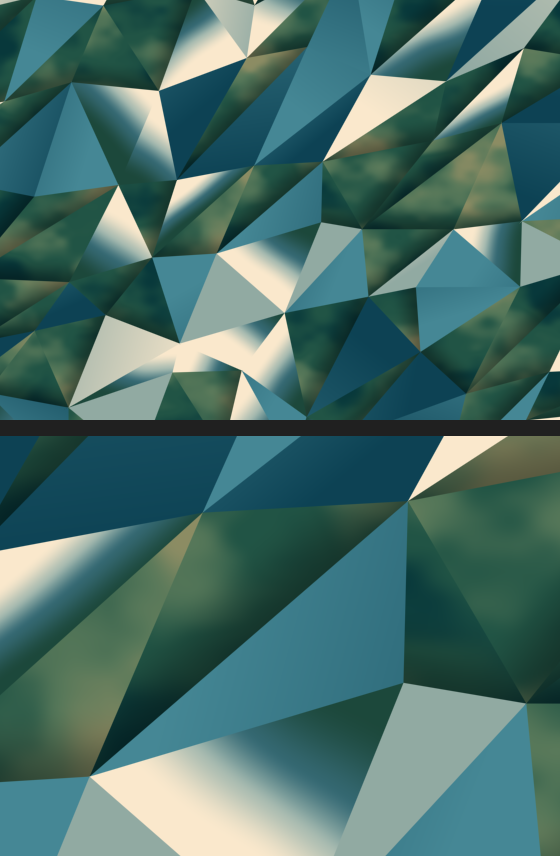
Top, the full canvas; bottom, a detail of the centre.
This background is drawn by a WebGL 2 fragment shader. Its source:

```glsl
#version 300 es
precision highp float;
// Faceted metallic relief: irregular triangles in teal, moss green and cream.

uniform vec2 u_resolution;
out vec4 fragColor;

const vec3 DEEP_TEAL = vec3(0.03, 0.22, 0.23);
const vec3 NIGHT_BLUE = vec3(0.05, 0.26, 0.33);
const vec3 STEEL = vec3(0.25, 0.49, 0.54);
const vec3 FOREST = vec3(0.13, 0.33, 0.27);
const vec3 MOSS = vec3(0.34, 0.47, 0.35);
const vec3 BRONZE = vec3(0.60, 0.57, 0.40);
const vec3 SILVER = vec3(0.60, 0.70, 0.67);
const vec3 CREAM = vec3(0.98, 0.91, 0.80);

// Columns are the two steps of the slanted lattice, in canvas heights.
const mat2 LATTICE = mat2(0.19, 0.02, 0.09, 0.20);
const float JITTER = 0.37;

float hash(vec2 p) {
    vec3 q = fract(vec3(p.xyx) * vec3(0.1031, 0.1030, 0.0973));
    q += dot(q, q.yzx + 33.33);
    return fract((q.x + q.y) * q.z);
}

float noise(vec2 p) {
    vec2 i = floor(p), f = fract(p);
    f = f * f * (3.0 - 2.0 * f);
    return mix(mix(hash(i), hash(i + vec2(1, 0)), f.x),
               mix(hash(i + vec2(0, 1)), hash(i + vec2(1, 1)), f.x), f.y);
}

float cloud(vec2 p) {
    return 0.6 * noise(p) + 0.28 * noise(p * 2.1 + 7.3) + 0.12 * noise(p * 4.3 + 2.9);
}

float cross2(vec2 a, vec2 b) { return a.x * b.y - a.y * b.x; }

// Signed distance to the line a-b, positive on its left.
float sideDistance(vec2 p, vec2 a, vec2 b) {
    return cross2(b - a, p - a) / length(b - a);
}

vec2 meshVertex(vec2 cell) {
    vec2 offset = vec2(hash(cell + 41.7), hash(cell + 93.2)) * 2.0 - 1.0;
    return LATTICE * (cell + JITTER * offset);
}

// Gradient position from 0 to 1 across a triangle.
float sweep(vec2 p, vec2 a, vec2 b, vec2 c, vec2 dir) {
    vec3 ends = vec3(dot(a, dir), dot(b, dir), dot(c, dir));
    float low = min(ends.x, min(ends.y, ends.z));
    float high = max(ends.x, max(ends.y, ends.z));
    return clamp((dot(p, dir) - low) / (high - low), 0.0, 1.0);
}

vec3 mossyMetal(vec2 p, float g, float tone, float crease) {
    float patches = cloud(p * vec2(8.0, 11.0) + tone * 31.0);
    float light = patches + 0.45 * (g - 0.5) + 0.35 * (tone - 0.5);
    vec3 color = mix(DEEP_TEAL, FOREST, smoothstep(0.05, 0.4, light));
    color = mix(color, MOSS, smoothstep(0.42, 0.75, light));
    color = mix(color, BRONZE, 0.8 * smoothstep(0.7, 1.0, light));
    return color * mix(0.62, 1.0, smoothstep(-0.01, 0.06, crease));
}

vec3 blueMetal(float g, float tone) {
    float light = smoothstep(0.2, 0.75, tone) + 0.45 * (g - 0.5);
    return mix(NIGHT_BLUE, STEEL * 1.08, clamp(light, 0.0, 1.0));
}

vec3 paleMetal(float g, float tone) {
    return mix(SILVER * 0.95, CREAM, clamp(tone * 1.8 - 0.4 + 0.5 * (g - 0.5), 0.0, 1.0));
}

vec3 glossyMetal(vec2 p, float g, float tone) {
    float x = g + 0.12 * (noise(p * 9.0) - 0.5) + 0.25 * (tone - 0.5);
    vec3 color = mix(FOREST * 0.85, STEEL * 0.85, smoothstep(0.1, 0.42, x));
    color = mix(color, SILVER, smoothstep(0.36, 0.56, x));
    return mix(color, CREAM, smoothstep(0.48, 0.74, x));
}

vec3 facetColor(vec2 p, vec2 a, vec2 b, vec2 c, vec2 seed) {
    float tone = hash(seed + 17.1);
    float angle = 1.9 + 2.2 * (hash(seed + 29.6) - 0.5);
    angle += hash(seed + 63.4) < 0.4 ? 3.1416 : 0.0;
    float g = sweep(p, a, b, c, vec2(cos(angle), sin(angle)));

    // Bright facets gather around the upper middle.
    vec2 fromLight = (a + b + c) / 3.0 - vec2(0.5, 0.62);
    float kind = hash(seed + 5.3) + 0.24 * exp(-6.0 * dot(fromLight, fromLight)) - 0.06;
    if (kind < 0.40) return mossyMetal(p, g, tone, sideDistance(p, a, b));
    if (kind < 0.70) return blueMetal(g, tone);
    if (kind < 0.84) return paleMetal(g, tone);
    return glossyMetal(p, g, tone);
}

// Adds one triangle, weighted by its smoothed coverage.
void addFacet(inout vec4 sum, vec2 p, vec2 a, vec2 b, vec2 c, vec2 seed, float blur) {
    float inside = min(sideDistance(p, a, b), min(sideDistance(p, b, c), sideDistance(p, c, a)));
    float cover = smoothstep(-blur, blur, inside);
    if (cover > 0.0) sum += cover * vec4(facetColor(p, a, b, c, seed), 1.0);
}

void main() {
    vec2 p = gl_FragCoord.xy / u_resolution.y;
    float blur = 0.8 / u_resolution.y;
    vec2 home = floor(inverse(LATTICE) * p);
    vec4 sum = vec4(0.0);
    for (int y = -1; y <= 1; y++)
    for (int x = -1; x <= 1; x++) {
        vec2 cell = home + vec2(x, y);
        vec2 a = meshVertex(cell), b = meshVertex(cell + vec2(1, 0));
        vec2 c = meshVertex(cell + vec2(1, 1)), d = meshVertex(cell + vec2(0, 1));
        // Split along a diagonal that stays inside the quad.
        bool acFits = cross2(c - a, b - a) < 0.0 && cross2(c - a, d - a) > 0.0;
        bool bdFits = cross2(d - b, a - b) > 0.0 && cross2(d - b, c - b) < 0.0;
        bool splitAC = acFits && (!bdFits || hash(cell + 71.9) < 0.55);
        addFacet(sum, p, a, b, splitAC ? c : d, cell, blur);
        addFacet(sum, p, splitAC ? a : b, c, d, cell + 0.37, blur);
    }
    fragColor = vec4(sum.rgb / max(sum.a, 0.001), 1.0);
}
```
